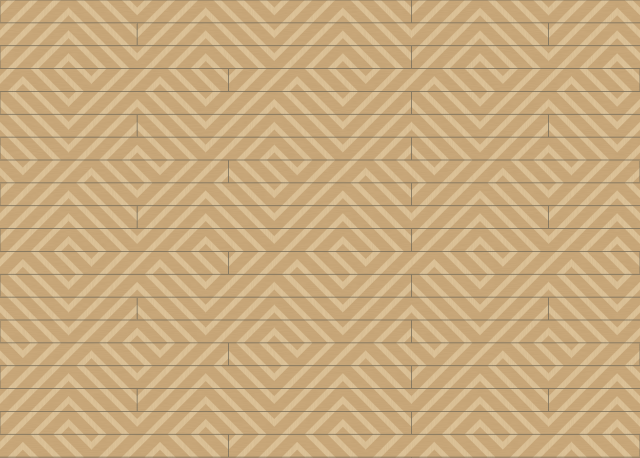
A WebGL 2 fragment shader for this pattern:

```glsl
#version 300 es
precision highp float;

uniform vec2 u_resolution;
out vec4 fragColor;

const float UNITS_ACROSS = 28.0;   // canvas width in plank heights
const float PLANK_LENGTH = 18.0;
const float ZIGZAG_PERIOD = 6.0;
const float STRIPE_HALF = 0.17;
const float SEAM_HALF = 0.0165;

const vec3 WOOD = vec3(0.78, 0.65, 0.47);
const vec3 INLAY = vec3(0.855, 0.752, 0.585);
const vec3 SEAM = vec3(0.45, 0.42, 0.35);

float hash(vec2 p) {
    return fract(sin(dot(p, vec2(127.1, 311.7))) * 43758.5453);
}

float valueNoise(vec2 p) {
    vec2 i = floor(p);
    vec2 f = fract(p);
    f = f * f * (3.0 - 2.0 * f);
    float low = mix(hash(i), hash(i + vec2(1.0, 0.0)), f.x);
    float high = mix(hash(i + vec2(0.0, 1.0)), hash(i + vec2(1.0, 1.0)), f.x);
    return mix(low, high, f.y);
}

// Distance to the nearest multiple of period
float repeatDistance(float x, float period) {
    return abs(mod(x + 0.5 * period, period) - 0.5 * period);
}

// Share of a pixel covered by a band, exact for thin bands too
float bandCoverage(float d, float halfWidth, float pixel) {
    float outer = clamp((halfWidth - d) / pixel + 0.5, 0.0, 1.0);
    float inner = clamp((-halfWidth - d) / pixel + 0.5, 0.0, 1.0);
    return outer - inner;
}

// Position of a zigzag peak; each fourth plank slides to form the spirals
float peakOffset(float row) {
    float flipped = mod(floor(row / 4.0), 2.0);
    float slide = step(2.5, mod(row, 4.0));
    return 3.0 + 3.0 * flipped - 2.0 * slide;
}

// Position of the end joint in the four-row stagger
float jointOffset(float row) {
    float k = mod(row, 4.0);
    return mod(k, 2.0) * (4.0 + 2.0 * k);
}

float stripeMask(vec2 p, float row, float pixel) {
    float fromPeak = repeatDistance(p.x - peakOffset(row), ZIGZAG_PERIOD);
    float d = repeatDistance(p.y - fromPeak - 0.5, 1.0);
    return bandCoverage(d, STRIPE_HALF, pixel * 1.414);
}

float seamMask(vec2 p, float row, float pixel) {
    float edge = bandCoverage(repeatDistance(p.y, 1.0), SEAM_HALF, pixel);
    float jointDistance = repeatDistance(p.x - jointOffset(row), PLANK_LENGTH);
    float joint = bandCoverage(jointDistance, SEAM_HALF, pixel);
    return max(edge, joint);
}

// Faint fibres running along the given direction
float grain(vec2 p, vec2 direction) {
    vec2 across = vec2(-direction.y, direction.x);
    vec2 q = vec2(dot(p, direction), dot(p, across));
    return valueNoise(q * vec2(4.0, 24.0)) - 0.5;
}

void main() {
    float pixel = UNITS_ACROSS / u_resolution.x;
    vec2 p = vec2(gl_FragCoord.x, u_resolution.y - gl_FragCoord.y) * pixel;
    float row = floor(p.y);

    // Wood and inlay, each with its own fibre direction
    vec3 wood = WOOD + 0.016 * grain(p, vec2(1.0, 0.0));
    vec3 inlay = INLAY + 0.024 * grain(p, vec2(0.0, 1.0));
    vec3 color = mix(wood, inlay, stripeMask(p, row, pixel));

    // Plank seams
    color = mix(color, SEAM, seamMask(p, row, pixel));
    fragColor = vec4(color, 1.0);
}
```
